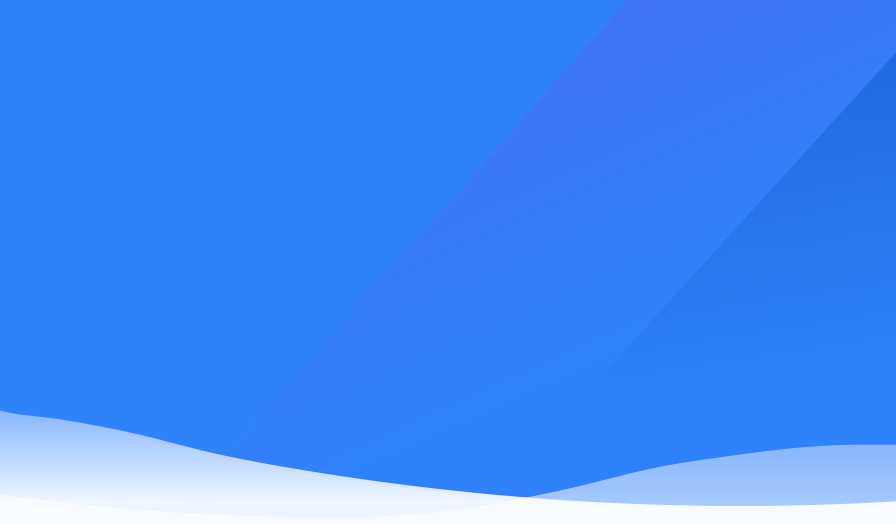
Give the GLSL for this background, as a WebGL 1 fragment shader.

```glsl
precision highp float;
// Blue backdrop with two slanted translucent bands and two pale waves along the bottom.

uniform vec2 u_resolution;

#define BASE_BLUE vec3(0.19, 0.51, 0.985)
#define VIOLET_BLUE vec3(0.25, 0.457, 0.965)
#define DEEP_BLUE vec3(0.12, 0.415, 0.88)
#define FOAM_WHITE vec3(1.0)
#define VIOLET_EDGE vec2(0.7005, 0.516)
#define DEEP_EDGE vec2(1.0533, 0.5326)

float bump(float x, float center, float width) {
  float d = (x - center) / width;
  return exp(-d * d);
}

// Coverage of the positive side of a signed distance, one pixel soft.
float cover(float dist, float pixel) {
  return clamp(dist / pixel + 0.5, 0.0, 1.0);
}

// Area right of a slanted edge: edge.x is its x at the top, edge.y its lean.
float rightOf(vec2 edge, vec2 uv) {
  float dist = uv.x - edge.x + edge.y * (1.0 - uv.y);
  return cover(dist, 1.4 / u_resolution.x);
}

// Swell that falls from the left side and levels out on the right.
float leftWave(float x) {
  float d = x - 0.825;
  return 0.0344 + 0.289 * d * d
       + 0.0067 * bump(x, 0.15, 0.07) - 0.0144 * bump(x, 0.0, 0.05);
}

// Shallow trough on the left that climbs to a crest on the right.
float rightWave(float x) {
  float d = max(0.36 - x, 0.0);
  return 0.0133 + 0.333 * d * d
       + 0.138 * smoothstep(0.395, 0.96, x) + 0.0056 * bump(x, 0.73, 0.07);
}

void main() {
  vec2 uv = gl_FragCoord.xy / u_resolution;
  float depth = 1.0 - uv.y;
  float pixel = 1.0 / u_resolution.y;
  vec3 color = BASE_BLUE;

  // Slanted bands, each fading out toward the lower right
  float violetFade = clamp(1.815 - 1.167 * uv.x - 1.517 * depth, 0.0, 1.0);
  color = mix(color, VIOLET_BLUE, violetFade * rightOf(VIOLET_EDGE, uv));
  float deepFade = clamp(1.584 - 0.42 * uv.x - 1.642 * depth, 0.0, 1.0);
  color = mix(color, DEEP_BLUE, deepFade * rightOf(DEEP_EDGE, uv));

  // Translucent waves, whiter toward the bottom
  float leftAlpha = mix(0.92, 0.42, clamp((uv.y - 0.044) / 0.173, 0.0, 1.0));
  color = mix(color, FOAM_WHITE, leftAlpha * cover(leftWave(uv.x) - uv.y, pixel));
  float rightAlpha = mix(0.62, 0.42, clamp(uv.y / 0.151, 0.0, 1.0));
  color = mix(color, FOAM_WHITE, rightAlpha * cover(rightWave(uv.x) - uv.y, pixel));

  gl_FragColor = vec4(color, 1.0);
}
```
